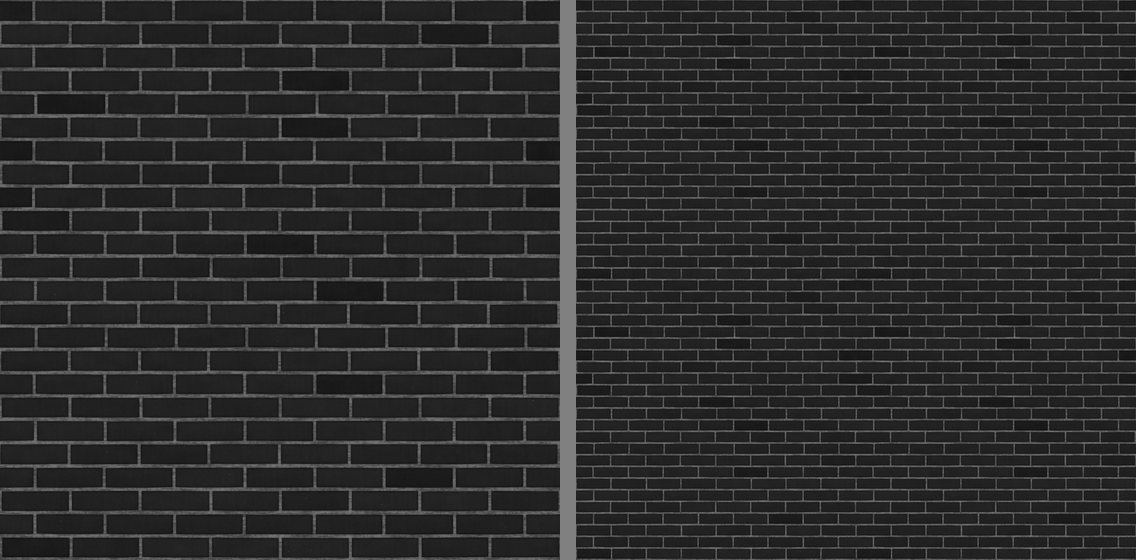
Left: one tile. Right: repeated 2 by 2.
A Shadertoy shader for this texture:

```glsl
// Dark brick wall in running bond: 8 bricks across, 24 courses, grey mortar.
// Each brick is a slightly bowed, tilted box distance; joints shift a little
// per row and per brick. All hashes and noise wrap, so the wall tiles.

const vec2 BRICKS = vec2(8.0, 24.0);       // repeats across and up
const vec2 JOINT = vec2(0.0058, 0.0069);   // mortar thickness, canvas units
const float COURSE_OFFSET = 0.03;          // lift of the courses, in rows
const vec3 BRICK_COLOR = vec3(0.131);
const vec3 BRICK_DARK = vec3(0.092);
const vec3 MORTAR_DARK = vec3(0.25);
const vec3 MORTAR_LIGHT = vec3(0.43);

float hash(vec2 p) {
    return fract(sin(dot(p, vec2(127.1, 311.7))) * 43758.5453);
}

// Value noise that repeats every 'period' cells over the canvas
float tileNoise(vec2 uv, vec2 period) {
    vec2 p = uv * period;
    vec2 i = floor(p), f = fract(p);
    f = f * f * (3.0 - 2.0 * f);
    vec2 a = mod(i, period), b = mod(i + 1.0, period);
    return mix(mix(hash(a), hash(vec2(b.x, a.y)), f.x),
               mix(hash(vec2(a.x, b.y)), hash(b), f.x), f.y);
}

// Signed distance to a box with rounded corners
float roundBox(vec2 p, vec2 halfSize, float radius) {
    vec2 q = abs(p) - halfSize + radius;
    return length(max(q, 0.0)) + min(max(q.x, q.y), 0.0) - radius;
}

// Sideways wander of one vertical joint, in brick lengths
float jointShift(vec2 id) {
    return 0.02 * (hash(mod(id, BRICKS) + 17.0) - 0.5);
}

// Distance to the nearest brick; also returns its id and local position
float brickDistance(vec2 uv, out vec2 id, out vec2 local) {
    float y = uv.y * BRICKS.y - COURSE_OFFSET;
    float row = mod(floor(y), BRICKS.y);
    float rowShift = 0.5 * mod(row, 2.0) + 0.05 * (hash(vec2(row, 5.3)) - 0.5);
    float x = uv.x * BRICKS.x - rowShift;
    float column = floor(x);
    float left = column + jointShift(vec2(column, row));
    float right = column + 1.0 + jointShift(vec2(column + 1.0, row));
    id = mod(vec2(column, row), BRICKS);

    local = vec2(x - 0.5 * (left + right), fract(y) - 0.5) / BRICKS;
    vec2 halfSize = 0.5 * (vec2(right - left, 1.0) / BRICKS - JOINT);
    float along = local.x / halfSize.x;

    // Fired clay is never straight: tilt, sag and small height changes
    local.y += 0.0008 * (hash(id + 3.7) - 0.5) * along;
    local.y += 0.0008 * (hash(id + 9.1) - 0.5);
    float sag = local.y < 0.0 ? 0.0010 : 0.0003;
    halfSize.y += sag * (0.4 - along * along) * hash(id + 6.4);
    return roundBox(local, halfSize, 0.0012);
}

// Sparse pale specks on a wrapping grid
float specks(vec2 uv, float cells, float pixel) {
    vec2 p = uv * cells;
    vec2 id = mod(floor(p), cells);
    vec2 center = 0.3 + 0.4 * vec2(hash(id + 1.3), hash(id + 2.9));
    float radius = 0.0009 * hash(id + 4.1);
    float d = length(fract(p) - center) / cells - radius;
    return step(0.982, hash(id + 8.6)) * (1.0 - smoothstep(-pixel, pixel, d));
}

vec3 brickColor(vec2 uv, vec2 id, vec2 local, float d, float pixel) {
    // A few bricks are burnt darker, the rest vary slightly
    float burnt = smoothstep(0.86, 0.98, hash(id + 21.0));
    vec3 color = mix(BRICK_COLOR, BRICK_DARK, 0.8 * burnt);
    color *= 1.0 + 0.10 * (hash(id + 12.5) - 0.5);

    // Cloudy glaze, faint vertical streaks and fine grain
    color += 0.014 * (tileNoise(uv, vec2(32.0, 64.0)) - 0.5);
    color += 0.008 * (tileNoise(uv, vec2(256.0, 48.0)) - 0.5);
    color += 0.012 * (tileNoise(uv, vec2(384.0)) - 0.5);
    color += 0.25 * local.y;

    // Dark rim, uneven along the edges
    float rim = smoothstep(-0.0042, -0.0010, d);
    color *= 1.0 - rim * (0.18 + 0.16 * tileNoise(uv, vec2(96.0)));
    return color + 0.10 * specks(uv, 96.0, pixel);
}

vec3 mortarColor(vec2 uv, float d) {
    // Horizontal trowel streaks over sandy grain, shaded beside the bricks
    float streak = tileNoise(uv, vec2(64.0, 384.0));
    float grain = tileNoise(uv, vec2(320.0));
    float patches = tileNoise(uv, vec2(24.0, 48.0));
    float tone = 0.4 * streak + 0.35 * grain + 0.25 * patches;
    vec3 color = mix(MORTAR_DARK, MORTAR_LIGHT, smoothstep(0.1, 0.9, tone));
    return color * mix(0.86, 1.06, smoothstep(0.0, 0.0026, d));
}

void mainImage(out vec4 fragColor, in vec2 fragCoord) {
    vec2 uv = fragCoord / iResolution.xy;
    float pixel = 0.7 / min(iResolution.x, iResolution.y);
    vec2 id, local;
    float d = brickDistance(uv, id, local);
    vec3 brick = brickColor(uv, id, local, d, pixel);
    vec3 mortar = mortarColor(uv, d);
    fragColor = vec4(mix(brick, mortar, smoothstep(-pixel, pixel, d)), 1.0);
}
```
